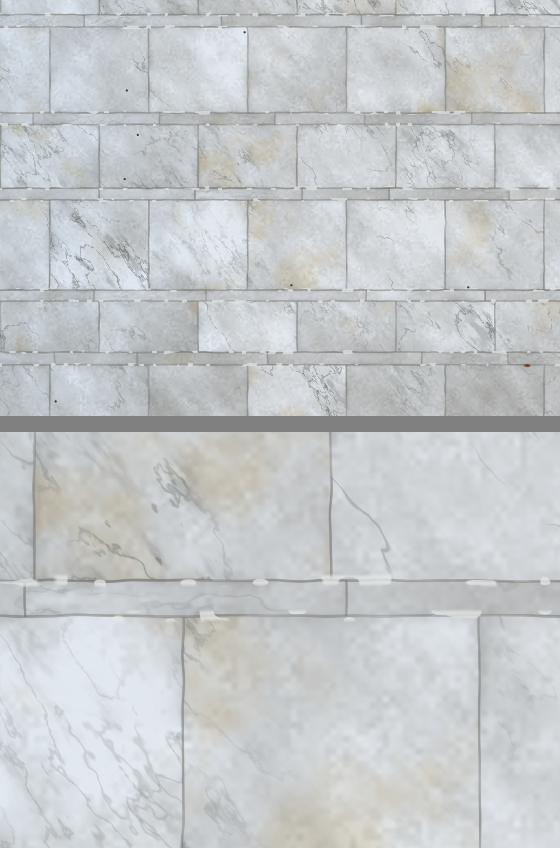
Top, the full canvas; bottom, a detail of the centre.
Reproduce this texture procedurally as a Shadertoy shader.

```glsl
float hash(vec2 p) {
    vec3 q = fract(p.xyx * vec3(0.1031, 0.1030, 0.0973));
    q += dot(q, q.yzx + 33.33);
    return fract((q.x + q.y) * q.z);
}

float noise(vec2 p) {
    vec2 i = floor(p), f = fract(p);
    f = f * f * (3.0 - 2.0 * f);
    return mix(mix(hash(i), hash(i + vec2(1, 0)), f.x),
               mix(hash(i + vec2(0, 1)), hash(i + vec2(1, 1)), f.x), f.y);
}

float fbm(vec2 p) {
    float sum = 0.0, amp = 0.5;
    for (int i = 0; i < 6; i++) {
        sum += amp * noise(p);
        p = mat2(1.6, 1.2, -1.2, 1.6) * p + 7.3;
        amp *= 0.54;
    }
    return sum / 1.06;
}

// Thin broken crack following the middle level of a noise field
float vein(vec2 p, float width) {
    return 1.0 - smoothstep(0.0, width, abs(fbm(p) - 0.5));
}

float line(float d, float halfWidth, float px) {
    return 1.0 - smoothstep(halfWidth, halfWidth + px, d);
}

void mainImage(out vec4 fragColor, in vec2 fragCoord) {
    float px = 1.0 / iResolution.y;
    vec2 p = fragCoord * px;
    vec2 w = p + 0.0022 * (vec2(noise(p * 45.0), noise(p * 45.0 + 50.0)) - 0.5);

    // Courses: tall slabs separated by narrow bands
    float bandBottom[5] = float[5](0.1232, 0.2764, 0.5194, 0.7007, 0.9349);
    float bandTop[5] = float[5](0.1532, 0.3028, 0.5475, 0.7289, 0.9648);
    float row = 0.0, band = 0.0, lowerEdge = 1.0, upperEdge = 1.0;
    for (int i = 0; i < 5; i++) {
        row += step(bandTop[i], w.y);
        band += step(bandBottom[i], w.y) * step(w.y, bandTop[i]);
        lowerEdge = min(lowerEdge, abs(w.y - bandBottom[i]));
        upperEdge = min(upperEdge, abs(w.y - bandTop[i]));
    }
    bool inBand = band > 0.5;

    // Staggered slab joints, or irregular band joints
    float id, jointX;
    if (inBand) {
        float c = w.x / 0.27 + row * 3.37;
        float cut = floor(c) + 0.2 + 0.6 * hash(vec2(floor(c), row + 40.0));
        id = floor(c) + step(cut, c) + 80.0;
        jointX = abs(c - cut) * 0.27;
    } else {
        float c = (w.x - (mod(row, 2.0) < 0.5 ? 0.1197 : 0.001)) / 0.2377;
        id = floor(c) + 10.0;
        jointX = min(fract(c), 1.0 - fract(c)) * 0.2377;
    }
    vec2 piece = vec2(id, row + 3.0);
    float tint = hash(piece), kind = hash(piece + 21.7);
    vec2 s = p + piece * 3.17;

    // Axes along and across the diagonal grain
    vec2 grain = vec2(dot(s, vec2(0.64, -0.77)), dot(s, vec2(0.77, 0.64)));
    if (inBand) grain = vec2(s.x + 0.5 * s.y, s.y - 0.15 * s.x);

    // Mottled marble tone
    float tone = 0.75 + 0.26 * (tint - 0.5);
    tone += 1.0 * (fbm(s * 7.0) - 0.5) + 0.65 * (fbm(grain * vec2(9.0, 26.0)) - 0.5);
    tone += 0.45 * (noise(p * 190.0) - 0.5) * noise(p * 60.0);
    tone += 0.25 * (fbm(p * 2.5 + 9.0) - 0.5);
    tone -= 0.26 * (1.0 - smoothstep(0.0, 0.3, p.y));
    if (inBand) tone = tone * 0.8 - 0.05;
    vec3 col = mix(vec3(0.645, 0.645, 0.635), vec3(0.86, 0.88, 0.90), clamp(tone, -0.25, 1.12));
    col = mix(col, col * vec3(0.97, 1.0, 1.025), smoothstep(0.7, 0.1, p.x) * 0.7);

    // Ochre stains
    float stain = smoothstep(0.53, 0.78, fbm(s * 8.0 + 31.0)) * smoothstep(0.2, 0.9, kind);
    col = mix(col, col * vec3(0.94, 0.87, 0.74), stain * (inBand ? 0.35 : 0.85));

    // Long cracks and clustered dark streaks
    float patches = smoothstep(0.46, 0.66, fbm(s * 5.0 + 63.0));
    float cracks = vein(grain * vec2(4.0, 9.0) + 15.0, 0.011) * smoothstep(0.38, 0.6, noise(s * 13.0));
    float streaks = vein(grain * vec2(14.0, 34.0) + 5.0, 0.035) * patches;
    float smudge = smoothstep(0.55, 0.75, fbm(grain * vec2(16.0, 55.0))) * patches;
    float veinAmount = inBand ? 0.35 : 0.4 + 0.6 * hash(piece + 8.1);
    col = mix(col, vec3(0.43, 0.44, 0.43), veinAmount * clamp(0.45 * cracks + 0.48 * streaks + 0.35 * smudge, 0.0, 0.75));

    // Grime gathering by the joints
    float edge = min(jointX, min(lowerEdge, upperEdge));
    col *= 1.0 - 0.09 * exp(-edge * 130.0) * smoothstep(0.3, 0.7, noise(p * 22.0));

    // Joints with uneven darkness
    float wear = 0.45 + 0.55 * noise(p * vec2(24.0, 31.0));
    vec3 mortar = vec3(0.46, 0.46, 0.44);
    col = mix(col, mortar, 0.65 * wear * line(jointX, 0.0005, 1.2 * px));
    col = mix(col, mortar, 0.60 * wear * line(lowerEdge, 0.0006, 1.2 * px));
    col = mix(col, mortar, 0.72 * wear * line(upperEdge, 0.0006, 1.2 * px));

    // Pale chips along the bands
    float chip = smoothstep(0.69, 0.78, noise(p * vec2(70.0, 130.0)));
    chip *= 1.0 - smoothstep(0.002, 0.006, min(lowerEdge, upperEdge));
    col = mix(col, vec3(0.90, 0.91, 0.91), 0.75 * chip);

    // Sparse pinholes
    vec2 cell = floor(p / 0.09);
    vec2 hole = (cell + 0.2 + 0.6 * vec2(hash(cell + 4.0), hash(cell + 9.0))) * 0.09;
    float pinhole = line(length(p - hole), 0.0015, px) * step(0.93, hash(cell + 70.0));
    col = mix(col, vec3(0.18), 0.85 * pinhole);

    // Rust spot
    float rust = length((w - vec2(1.267, 0.121)) * vec2(0.55, 1.0));
    col = mix(col, vec3(0.38, 0.20, 0.12), 0.85 * (1.0 - smoothstep(0.002, 0.006, rust)));

    fragColor = vec4(clamp(col, 0.0, 1.0), 1.0);
}
```
